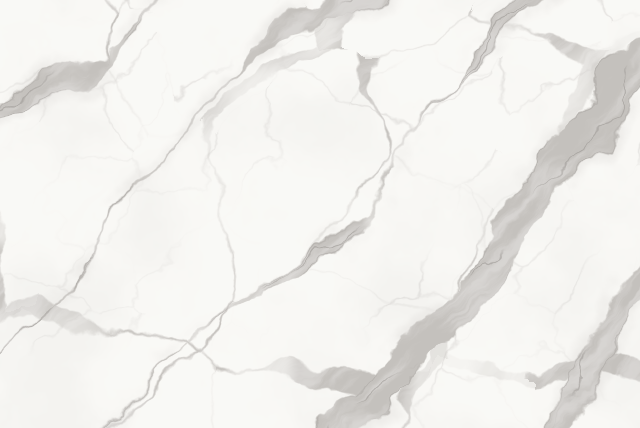
Write a Shadertoy shader that draws this texture.

```glsl
#define VEIN_ANGLE 0.785
#define STRAND_GAP 0.345
#define WIDE 0.041
#define THIN 0.0032
#define CELL 0.33
#define SEED 11.0
#define STONE vec3(0.978, 0.975, 0.963)
#define HALO vec3(0.900, 0.892, 0.880)
#define PALE vec3(0.845, 0.835, 0.825)
#define VEIN vec3(0.770, 0.758, 0.742)
#define CRACK vec3(0.620, 0.605, 0.590)

vec2 hash22(vec2 p) {
    vec3 q = fract(vec3(p.xyx) * vec3(0.1031, 0.1030, 0.0973));
    q += dot(q, q.yzx + 33.33);
    return fract((q.xx + q.yz) * q.zy);
}

float noise(vec2 p) {
    vec2 i = floor(p), f = fract(p);
    f = f * f * (3.0 - 2.0 * f);
    vec2 e = vec2(1.0, 0.0);
    return mix(mix(hash22(i).x, hash22(i + e).x, f.x),
               mix(hash22(i + e.yx).x, hash22(i + e.xx).x, f.x), f.y);
}

float fbm(vec2 p) {
    float sum = 0.0, amp = 0.5;
    for (int i = 0; i < 5; i++) {
        sum += amp * noise(p);
        p = p * 2.0 + vec2(17.0, 9.0);
        amp *= 0.5;
    }
    return sum / 0.97;
}

vec2 warp(vec2 p, float freq, float amp) {
    return amp * (vec2(fbm(p * freq + SEED), fbm(p * freq + SEED + 47.3)) - 0.5);
}

// Ink along the borders of jittered cells; each border has its own strength
float network(vec2 q, float cell, float width, float soft) {
    q /= cell;
    vec2 base = floor(q), nearId = base, nearVec = vec2(8.0);
    for (int j = -1; j <= 1; j++)
    for (int i = -1; i <= 1; i++) {
        vec2 id = base + vec2(i, j);
        vec2 r = id + 0.08 + 0.84 * hash22(id + SEED) - q;
        if (dot(r, r) < dot(nearVec, nearVec)) { nearVec = r; nearId = id; }
    }
    float ink = 0.0;
    for (int j = -2; j <= 2; j++)
    for (int i = -2; i <= 2; i++) {
        if (i == 0 && j == 0) continue;
        vec2 id = nearId + vec2(i, j);
        vec2 r = id + 0.08 + 0.84 * hash22(id + SEED) - q;
        float dist = cell * dot(0.5 * (r + nearVec), normalize(r - nearVec));
        float h = hash22(id + nearId + 3.0 * SEED).x;
        float cover = 1.0 - smoothstep(-soft, soft, dist - width * (0.4 + h));
        ink = max(ink, cover * smoothstep(0.1, 0.8, h));
    }
    return ink;
}

void mainImage(out vec4 fragColor, in vec2 fragCoord) {
    vec2 p = (fragCoord - 0.5 * iResolution.xy) / iResolution.y;
    float soft = max(0.0028, 0.8 / iResolution.y);

    // Ragged coordinates along and across the main vein direction
    vec2 w = p + warp(p, 3.5, 0.14) + warp(p, 17.0, 0.035);
    float c = cos(VEIN_ANGLE), s = sin(VEIN_ANGLE);
    vec2 q = vec2(c * w.x + s * w.y, s * w.x - c * w.y);
    float rough = fbm(p * 15.0 + 5.0);
    float patches = noise(p * 3.1 + SEED);

    // Long diagonal strands, heavier toward the lower right
    float ink = 0.0, halo = 0.0, crack = 0.0;
    for (int i = -2; i <= 2; i++) {
        float k = float(i);
        float row = k * 5.0 + SEED;
        float wander = 0.2 * (fbm(vec2(q.x * 1.7, row)) - 0.5);
        float v = q.y - STRAND_GAP * k - wander;
        float swell = noise(vec2(q.x * 3.6 + 2.0, row + 2.0));
        float bulge = 0.75 * smoothstep(0.5, 0.9, swell);
        if (i > 0) bulge = 0.5 + 0.5 * swell;
        float halfWidth = (THIN + WIDE * bulge) * (0.6 + 0.8 * rough);
        float d = abs(v) - halfWidth;
        float strength = max(smoothstep(0.0, 0.3, bulge), 0.55 + 0.45 * patches);
        ink = max(ink, strength * (1.0 - smoothstep(-soft, soft, d)));
        halo = max(halo, 1.0 - smoothstep(0.0, 0.035, d));

        // Dark hairlines inside and on the rims of the bands
        float line = abs(v - 1.6 * halfWidth * (noise(vec2(q.x * 13.0, row)) - 0.5));
        float rim = 0.6 * (1.0 - smoothstep(0.0, soft, abs(d + soft)));
        float hair = max(rim, 1.0 - smoothstep(0.0, 1.1 * soft, line));
        crack = max(crack, hair * smoothstep(0.45, 0.7, noise(q * 11.0 + row)));
    }

    // Linking veins, with a few swollen stretches
    vec2 cells = q * vec2(0.75, 1.0) + 4.0;
    float linkWidth = THIN * 0.7 + 0.016 * smoothstep(0.62, 0.9, patches);
    float links = network(cells, CELL, linkWidth, soft);
    ink = max(ink, links * (0.4 + 0.6 * smoothstep(0.3, 0.6, noise(p * 7.0))));

    // Faint capillaries, denser toward the upper right
    vec2 fine = cells + warp(p, 9.0, 0.09);
    float density = 0.25 * (p.x + p.y) + noise(p * 4.3 + 31.0);
    float capillary = network(fine, CELL * 0.47, THIN * 0.6, soft * 1.3);
    capillary *= smoothstep(0.4, 0.8, density);

    // Stone, clouds and vein tones
    vec3 col = STONE - 0.022 * smoothstep(0.4, 0.8, fbm(p * 5.0 + 20.0));
    col = mix(col, HALO, 0.55 * halo * smoothstep(0.42, 0.7, fbm(p * 8.0 + 9.0)));
    col = mix(col, PALE, 0.6 * capillary);
    float streak = fbm(q * vec2(7.0, 38.0));
    vec3 tone = mix(PALE, VEIN, smoothstep(0.25, 0.65, streak));
    col = mix(col, tone, ink);
    col = mix(col, CRACK, 0.6 * crack * ink);
    fragColor = vec4(col, 1.0);
}
```
